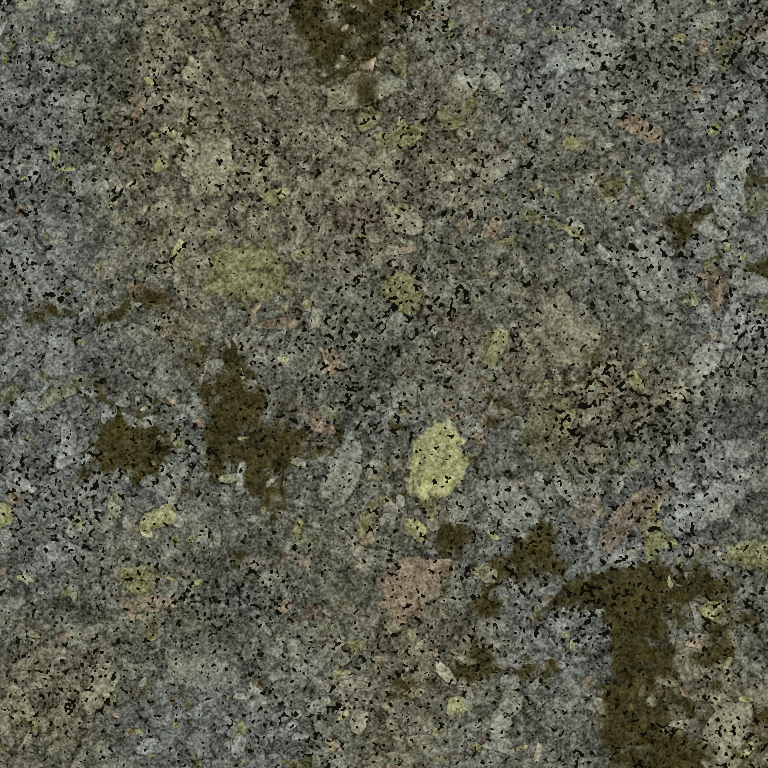
Give the GLSL for this texture, as a WebGL 2 fragment shader.

```glsl
#version 300 es
precision highp float;
precision highp int;
// Weathered stone packed with angular chips: four layers of randomly turned
// flakes are painted from small to large, then stained by olive hollows,
// roughened by fine grain and pierced by clustered dark pits.

#define BASE_TONE 0.435
#define TONE_SPREAD 0.27
#define CHIP_CELLS 64.0
#define CHIP_GROWTH 1.8
#define CHIP_LAYERS 4
#define STREAK_GAIN 0.17
#define GRAIN_GAIN 0.27
#define STAIN_LEVEL 0.615
#define PIT_LEVEL 0.735
#define PIT_CELLS 215.0

uniform vec2 u_resolution;
out vec4 fragColor;

// Integer hash: three values from 0 to 1 for a lattice cell
vec3 hash3(ivec2 cell, int seed) {
    uvec3 v = uvec3(ivec3(cell, seed)) * 1664525u + 1013904223u;
    v.x += v.y * v.z; v.y += v.z * v.x; v.z += v.x * v.y;
    v ^= v >> 16u;
    v.x += v.y * v.z; v.y += v.z * v.x; v.z += v.x * v.y;
    return vec3(v >> 16u) / 65535.0;
}

mat2 rotation(float angle) {
    float c = cos(angle), s = sin(angle);
    return mat2(c, s, -s, c);
}

float valueNoise(vec2 p, int seed) {
    ivec2 i = ivec2(floor(p));
    vec2 f = fract(p);
    f = f * f * (3.0 - 2.0 * f);
    float low = mix(hash3(i, seed).x, hash3(i + ivec2(1, 0), seed).x, f.x);
    float high = mix(hash3(i + ivec2(0, 1), seed).x, hash3(i + ivec2(1, 1), seed).x, f.x);
    return mix(low, high, f.y);
}

float fbm(vec2 p, int seed) {
    float sum = 0.0, gain = 0.533;
    for (int i = 0; i < 4; i++) {
        sum += gain * valueNoise(p, seed + i);
        p = rotation(0.65) * p * 2.03;
        gain *= 0.5;
    }
    return sum;
}

// Mineral colour: mostly grey, some yellow-green and a few brown
vec3 mineral(float tone, float kind, float warmth) {
    vec3 tint = mix(vec3(0.975, 1.01, 0.95), vec3(1.01, 1.0, 0.82), warmth);
    tint = mix(tint, vec3(1.13, 1.13, 0.79), smoothstep(0.88, 0.93, kind));
    tint = mix(tint, vec3(1.08, 0.97, 0.80), 1.0 - smoothstep(0.05, 0.09, kind));
    return tone * tint;
}

// Paints one layer of chips; stone holds colour in rgb and pitting in a
void paintChips(inout vec4 stone, vec2 p, float cells, float share, float warmth, int seed) {
    vec2 g = p * cells;
    ivec2 home = ivec2(floor(g));
    float ragged = fbm(p * 75.0, 90) - 0.5;
    for (int k = 0; k < 9; k++) {
        ivec2 cell = home + ivec2(k % 3 - 1, k / 3 - 1);
        vec3 place = hash3(cell, seed);
        vec3 form = hash3(cell, seed + 1);
        vec3 look = hash3(cell, seed + 2);
        if (look.z > share) continue;

        // Facetted or rounded outline in the chip's own frame
        vec2 q = rotation(place.z * 6.2832) * (g - vec2(cell) - place.xy);
        float halfLength = mix(0.32, 0.66, form.x);
        vec2 u = q / vec2(halfLength, halfLength * mix(0.28, 0.75, form.y));
        float facet = max(abs(u.x) + 0.4 * u.y, abs(u.y));
        float edge = mix(length(u), facet, form.z) - 0.95 + ragged * 0.8;
        if (edge > 0.3) continue;

        // Streaked face, with a dim seam around the rim
        float streak = valueNoise(q / cells * vec2(28.0, 125.0) + place.xy * 50.0, seed + 3) - 0.5;
        float tone = BASE_TONE + (look.x - 0.5) * TONE_SPREAD + streak * STREAK_GAIN;
        float heavy = smoothstep(0.88, 0.92, form.y * 0.3 + look.z / share * 0.7);
        float pitting = (form.z - 0.5) * 0.04 + heavy * (0.07 + 0.22 * streak);
        float cover = (1.0 - smoothstep(-0.10, 0.10, edge)) * mix(0.55, 0.95, form.x);
        float seam = smoothstep(-0.05, 0.08, edge) * (1.0 - smoothstep(0.08, 0.3, edge));
        stone.rgb *= 1.0 - 0.20 * seam;
        stone = mix(stone, vec4(mineral(tone, look.y, warmth), pitting), cover);
    }
}

void main() {
    vec2 p = gl_FragCoord.xy / u_resolution.y;
    float warmth = smoothstep(0.28, 0.72, fbm(p * 4.0, 10));

    // Ground mass and chips
    float ground = BASE_TONE - 0.03 + 0.35 * (fbm(p * 45.0, 20) - 0.5);
    vec4 stone = vec4(mineral(ground, 0.5, warmth), 0.0);
    float cells = CHIP_CELLS;
    for (int i = 0; i < CHIP_LAYERS; i++) {
        paintChips(stone, p, cells, mix(0.85, 0.45, float(i) / 3.0), warmth, 100 + 10 * i);
        cells /= CHIP_GROWTH;
    }

    // Olive stains that pale chips resist
    float field = 0.6 * fbm(p * 4.5 + 3.0, 30) + 0.4 * fbm(p * 17.0, 40);
    field += 0.25 * (BASE_TONE - stone.g);
    float stain = smoothstep(STAIN_LEVEL - 0.035, STAIN_LEVEL + 0.03, field);
    vec3 olive = vec3(0.215, 0.195, 0.095) * (0.6 + 0.8 * fbm(p * 60.0, 50));
    vec3 colour = mix(stone.rgb, olive, stain * 0.9);

    // Fine grain
    float fine = valueNoise(rotation(0.4) * p * 430.0, 60) - 0.5;
    float medium = valueNoise(rotation(1.1) * p * 175.0, 61) - 0.5;
    colour += GRAIN_GAIN * (fine + 0.6 * medium) * mix(1.0, 0.55, stain);

    // Dark pits, denser in clusters and on porous chips
    float pore = 0.6 * valueNoise(rotation(0.7) * p * PIT_CELLS, 70)
               + 0.4 * valueNoise(rotation(0.2) * p * PIT_CELLS * 1.6, 71);
    float level = PIT_LEVEL - stone.a - 0.30 * (fbm(p * 9.0, 80) - 0.5);
    float pit = smoothstep(level - 0.035, level + 0.035, pore);
    colour = mix(colour, vec3(0.055, 0.05, 0.028), pit * 0.95);

    fragColor = vec4(clamp(colour, 0.0, 1.0), 1.0);
}
```
